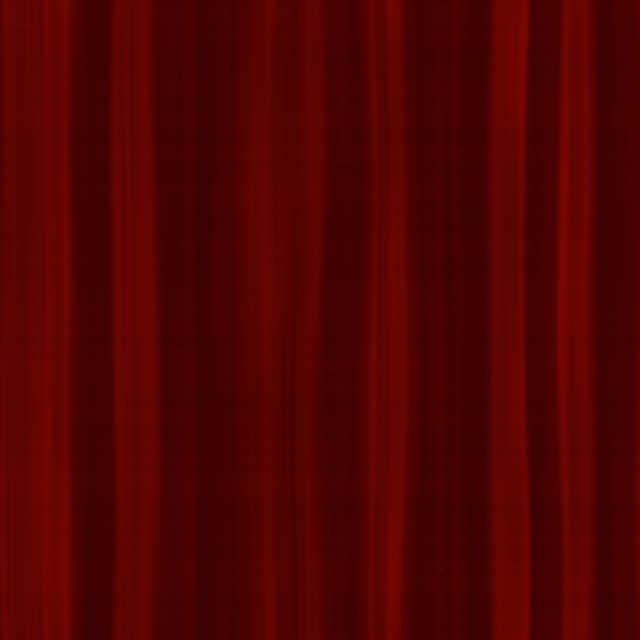
This texture is drawn by a three.js fragment shader. Its source:

```glsl
// Dark red velvet curtain with soft, nearly straight vertical folds and a faint weave.
varying vec2 vUv;

const float TAU = 6.28318;

float hash(float n) {
  return fract(sin(n * 127.1 + 3.7) * 43758.5);
}

// Tone of one column, slowly fading along its length (wraps in both axes).
float columnTone(float id, float along, float seed) {
  float phase = hash(id + seed + 0.37);
  float cycles = 1.0 + floor(2.0 * hash(id + seed + 0.71));
  float fade = sin(TAU * (along * cycles + phase));
  return clamp(hash(id + seed) + 0.2 * fade, 0.0, 1.0);
}

// Smooth one-dimensional cells: count columns across, drawn out along the other axis.
float columns(float across, float along, float count, float seed) {
  float p = across * count;
  float id = floor(p);
  float a = columnTone(mod(id, count), along, seed);
  float b = columnTone(mod(id + 1.0, count), along, seed);
  return mix(a, b, smoothstep(0.0, 1.0, p - id));
}

// Alternating dark and lit folds; x is the lit amount, y the strength, z the bright rim.
vec3 folds(vec2 uv) {
  float p = uv.x * 12.0;
  float id = mod(floor(p), 12.0);
  float f = fract(p);
  float falling = mod(id, 2.0);
  float wander = 0.04 * sin(TAU * (uv.y + hash(id + 20.5)));
  float edge = 0.3 + 0.4 * hash(id + 5.2) + wander;
  float soft = mix(0.08, 0.25, hash(id + 40.3));
  float lit = abs(falling - smoothstep(edge - soft, edge + soft, f));

  float cell = id + 1.0 - falling;
  float strength = fract(cell * 0.618) + 0.16 * sin(TAU * (uv.y + hash(cell + 60.1)));

  float inside = (f - edge) * (1.0 - 2.0 * falling) - soft;
  float rim = exp(-inside * inside / 0.006) * 4.0 * f * (1.0 - f) * hash(id + 80.9);
  return vec3(lit, strength, rim);
}

void main() {
  vec2 uv = vUv;

  // Slight sway of the cloth, then uneven spacing of the folds
  vec2 cloth = uv;
  cloth.x += 0.0025 * sin(TAU * (uv.y + 2.0 * uv.x))
           + 0.001 * sin(TAU * (2.0 * uv.y - 3.0 * uv.x));
  vec2 hung = cloth;
  hung.x += 0.045 * sin(TAU * (cloth.x + 0.15)) + 0.022 * sin(TAU * (3.0 * cloth.x + 0.4));

  // Broad folds
  vec3 fold = folds(hung);
  float red = 0.257 + fold.x * (0.06 + 0.085 * fold.y) + 0.04 * fold.z;

  // Glimmering streaks and fine upright threads, clearer where the cloth is lit
  float clarity = 0.5 + 0.5 * fold.x;
  red += 0.075 * pow(columns(cloth.x, uv.y, 31.0, 100.0), 3.0) * clarity;
  red += 0.05 * (columns(cloth.x, uv.y, 67.0, 200.0) - 0.5) * clarity;
  red += 0.036 * (columns(cloth.x, uv.y, 139.0, 300.0) - 0.5) * clarity;

  // Faint cross threads
  red += 0.017 * (columns(uv.y, uv.x, 128.0, 500.0) - 0.5);
  red += 0.010 * (columns(uv.y, uv.x, 37.0, 700.0) - 0.5);

  float glow = smoothstep(0.22, 0.46, red);
  gl_FragColor = vec4(red, mix(0.004, 0.022, glow), mix(0.004, 0.008, glow), 1.0);
}
```
